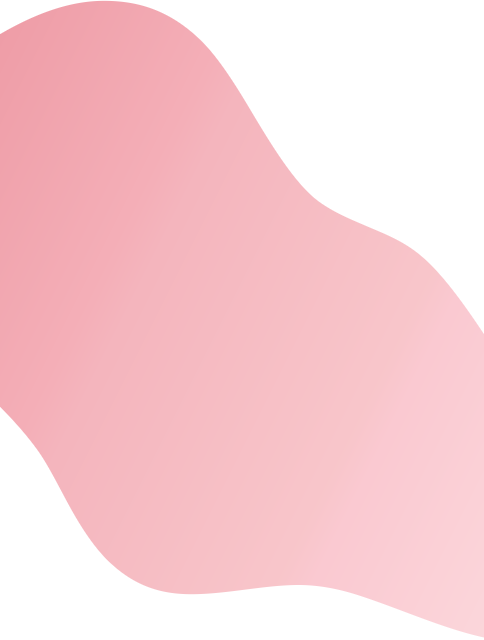
Reproduce this background procedurally as a WebGL 1 fragment shader.

```glsl
precision highp float;
// A broad pink wave crosses a white background from upper left to lower right.
// Two smooth cubic splines bound the wave, and a slanted multi-stop gradient
// fills it. Positions are fractions of the canvas, origin at the lower left.

uniform vec2 u_resolution;

const vec3 BACKGROUND = vec3(1.0);

// Gradient colours, from the upper left to the lower right.
const vec3 ROSE = vec3(0.933, 0.610, 0.650);
const vec3 CORAL = vec3(0.957, 0.685, 0.720);
const vec3 BLUSH = vec3(0.957, 0.708, 0.740);
const vec3 PEACH = vec3(0.973, 0.775, 0.794);
const vec3 PETAL = vec3(0.980, 0.787, 0.818);
const vec3 MIST = vec3(0.986, 0.840, 0.858);

// Gradient progress per canvas width (right) and height (down).
const vec2 GRADIENT_AXIS = vec2(0.602, 0.398);
const float EDGE_SOFTNESS = 0.5; // half width of the edge blend, in pixels

// Cubic Hermite piece between knots (x, y, slope); sets curve = (y, slope).
void segment(float x, vec3 a, vec3 b, inout vec2 curve) {
  if (x < a.x || x > b.x) return;
  float width = b.x - a.x;
  float s = (x - a.x) / width;
  float rise = b.y - a.y;
  float m0 = a.z * width;
  float m1 = b.z * width;
  float c2 = 3.0 * rise - 2.0 * m0 - m1;
  float c3 = m0 + m1 - 2.0 * rise;
  curve.x = a.y + s * (m0 + s * (c2 + s * c3));
  curve.y = (m0 + s * (2.0 * c2 + 3.0 * s * c3)) / width;
}

// Crest on the left, shoulder on the right.
vec2 upperEdge(float x) {
  vec3 start = vec3(0.0, 0.9466, 0.440);
  vec3 crest = vec3(0.2148, 0.9987, 0.0);
  vec3 brow = vec3(0.4124, 0.9388, -0.720);
  vec3 slope = vec3(0.5155, 0.8307, -1.273);
  vec3 hollow = vec3(0.6615, 0.6836, -0.530);
  vec3 shelf = vec3(0.7560, 0.6471, -0.326);
  vec3 shoulder = vec3(0.8591, 0.6068, -0.568);
  vec3 end = vec3(1.0, 0.4779, -1.137);
  vec2 curve = start.yz;
  segment(x, start, crest, curve);
  segment(x, crest, brow, curve);
  segment(x, brow, slope, curve);
  segment(x, slope, hollow, curve);
  segment(x, hollow, shelf, curve);
  segment(x, shelf, shoulder, curve);
  segment(x, shoulder, end, curve);
  return curve;
}

// Steep drop into a trough, a low swell, then a gentle tail.
vec2 lowerEdge(float x) {
  vec3 start = vec3(0.0, 0.3646, -0.781);
  vec3 bend = vec3(0.0773, 0.2969, -1.046);
  vec3 drop = vec3(0.1460, 0.2057, -1.364);
  vec3 curl = vec3(0.2234, 0.1237, -0.735);
  vec3 trough = vec3(0.4038, 0.0716, 0.015);
  vec3 swell = vec3(0.6100, 0.0859, 0.015);
  vec3 tail = vec3(0.7388, 0.0703, -0.243);
  vec3 end = vec3(1.0, 0.0039, -0.167);
  vec2 curve = start.yz;
  segment(x, start, bend, curve);
  segment(x, bend, drop, curve);
  segment(x, drop, curl, curve);
  segment(x, curl, trough, curve);
  segment(x, trough, swell, curve);
  segment(x, swell, tail, curve);
  segment(x, tail, end, curve);
  return curve;
}

// Coverage above a curve, using the approximate distance in pixels.
float coverAbove(vec2 uv, vec2 curve) {
  float pixelSlope = curve.y * u_resolution.y / u_resolution.x;
  float d = (uv.y - curve.x) * u_resolution.y / length(vec2(1.0, pixelSlope));
  return clamp(0.5 + 0.5 * d / EDGE_SOFTNESS, 0.0, 1.0);
}

// Linear blend position of t between two stops.
float ramp(float from, float to, float t) {
  return clamp((t - from) / (to - from), 0.0, 1.0);
}

vec3 waveColor(float t) {
  vec3 color = mix(ROSE, CORAL, ramp(0.0, 0.30, t));
  color = mix(color, BLUSH, ramp(0.30, 0.35, t));
  color = mix(color, PEACH, ramp(0.35, 0.71, t));
  color = mix(color, PETAL, ramp(0.71, 0.75, t));
  return mix(color, MIST, ramp(0.75, 1.0, t));
}

void main() {
  vec2 uv = gl_FragCoord.xy / u_resolution;
  float progress = dot(vec2(uv.x, 1.0 - uv.y), GRADIENT_AXIS);
  float inside = coverAbove(uv, lowerEdge(uv.x))
               * (1.0 - coverAbove(uv, upperEdge(uv.x)));
  gl_FragColor = vec4(mix(BACKGROUND, waveColor(progress), inside), 1.0);
}
```
